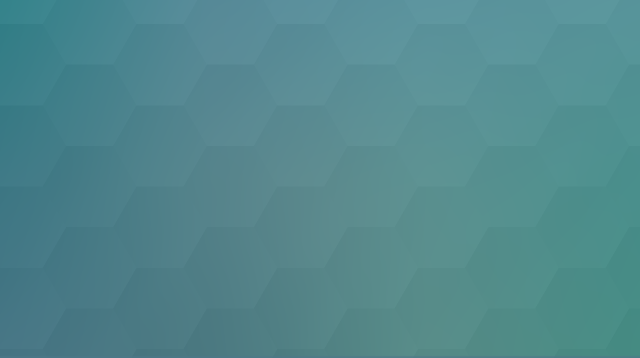
Reproduce this background procedurally as a Shadertoy shader.

```glsl
// Soft teal and blue gradient overlaid with faintly shaded flat-topped hexagons.

vec2 hash2(vec2 p) {
    p = vec2(dot(p, vec2(127.1, 311.7)), dot(p, vec2(269.5, 183.3)));
    return fract(sin(p) * 43758.5) * 2.0 - 1.0;
}

float gradientNoise(vec2 p) {
    vec2 i = floor(p), f = fract(p);
    vec2 u = f * f * (3.0 - 2.0 * f);
    vec2 e = vec2(0.0, 1.0);
    float low = mix(dot(hash2(i), f), dot(hash2(i + e.yx), f - e.yx), u.x);
    float high = mix(dot(hash2(i + e), f - e), dot(hash2(i + 1.0), f - 1.0), u.x);
    return mix(low, high, u.y);
}

// Blend four colours spaced evenly from left to right
vec3 ramp(vec3 a, vec3 b, vec3 c, vec3 d, float x) {
    vec3 t = clamp(x * 3.0 - vec3(0.0, 1.0, 2.0), 0.0, 1.0);
    t = mix(t, smoothstep(0.0, 1.0, t), 0.3);
    return mix(mix(mix(a, b, t.x), c, t.y), d, t.z);
}

vec3 backdrop(vec2 uv) {
    vec3 top = ramp(vec3(0.20, 0.51, 0.54), vec3(0.345, 0.545, 0.60),
                    vec3(0.36, 0.58, 0.62), vec3(0.35, 0.585, 0.61), uv.x);
    vec3 middle = ramp(vec3(0.24, 0.47, 0.52), vec3(0.335, 0.52, 0.55),
                       vec3(0.355, 0.57, 0.57), vec3(0.29, 0.56, 0.55), uv.x);
    vec3 bottom = ramp(vec3(0.28, 0.46, 0.52), vec3(0.295, 0.475, 0.505),
                       vec3(0.34, 0.545, 0.53), vec3(0.27, 0.545, 0.51), uv.x);
    vec3 col = mix(bottom, middle, clamp(uv.y * 2.0, 0.0, 1.0));
    col = mix(col, top, clamp(uv.y * 2.0 - 1.0, 0.0, 1.0));

    // Warm grey haze around the centre
    vec2 haze = (uv - vec2(0.5, 0.45)) / vec2(0.15, 0.3);
    return col + vec3(0.018, 0.0, 0.0) * exp(-dot(haze, haze));
}

// Brightness offset of the hexagon under p, with y measured down from the top
float hexTone(vec2 p) {
    float side = 0.0733;
    vec2 cell = side * vec2(3.0, sqrt(3.0));
    vec2 q = p - vec2(0.25, 0.101);

    // The nearest centre of two interleaved rectangular grids
    vec2 a = mod(q + 0.5 * cell, cell) - 0.5 * cell;
    vec2 b = mod(q, cell) - 0.5 * cell;
    vec2 local = dot(a, a) < dot(b, b) ? a : b;
    vec2 center = p - local;

    // Dark at the top, leaning to the left in the lower hexagons
    float lean = mix(0.002, 0.008, smoothstep(0.2, 0.4, center.y));
    float drop = mix(0.014, 0.008, smoothstep(0.15, 0.35, center.y));
    return dot(local / side, vec2(lean, drop));
}

void mainImage(out vec4 fragColor, in vec2 fragCoord) {
    vec2 uv = fragCoord / iResolution.xy;
    vec2 p = vec2(fragCoord.x, iResolution.y - fragCoord.y) / iResolution.x;
    vec3 col = backdrop(uv);

    // Four samples smooth the hexagon edges
    float tone = 0.0;
    for (int i = 0; i < 4; i++) {
        vec2 offset = vec2(i % 2, i / 2) - 0.5;
        tone += 0.25 * hexTone(p + 0.5 * offset / iResolution.x);
    }
    col += tone;

    // Faint diagonal streaks
    vec2 streak = vec2(p.x * 0.8 + p.y * 0.6, p.y * 0.8 - p.x * 0.6);
    col += 0.006 * gradientNoise(streak * vec2(14.0, 5.0));

    // Thin cool rim along the bottom
    float rim = 1.0 - smoothstep(0.003, 0.008, uv.y);
    col = mix(col, vec3(0.30, 0.47, 0.54), 0.6 * rim);

    fragColor = vec4(col, 1.0);
}
```
